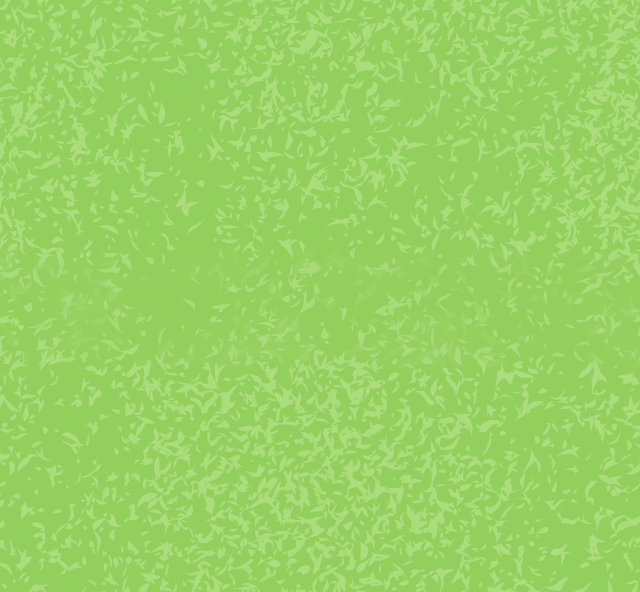
A WebGL 1 fragment shader for this texture:

```glsl
precision highp float;
// Meadow green ground strewn with pale, curved and forked slivers.
// Jittered grids of tapered strokes are fused by a smooth union, thinned by
// a patchy density field, and overlaid with faint slivers in a hazy band.
uniform vec2 u_resolution;

const vec3 GRASS = vec3(0.578, 0.810, 0.360);
const vec3 PALE = vec3(0.672, 0.866, 0.492);

// Four random values per lattice point, without sine
vec4 hash4(vec2 p) {
  vec4 q = fract(p.xyxy * vec4(0.1031, 0.1030, 0.0973, 0.1099));
  q += dot(q, q.wzxy + 33.33);
  return fract((q.xxyz + q.yzzw) * q.zywx);
}

// Two-channel value noise
vec2 noise2(vec2 p) {
  vec2 cell = floor(p);
  vec2 f = fract(p);
  f = f * f * (3.0 - 2.0 * f);
  vec2 low = mix(hash4(cell).xy, hash4(cell + vec2(1.0, 0.0)).xy, f.x);
  vec2 high = mix(hash4(cell + vec2(0.0, 1.0)).xy, hash4(cell + 1.0).xy, f.x);
  return mix(low, high, f.y);
}

float smoothUnion(float a, float b, float k) {
  float h = max(k - abs(a - b), 0.0) / k;
  return min(a, b) - 0.25 * h * h * k;
}

// Soft round patch
float patchAt(vec2 p, vec2 center, vec2 radius) {
  vec2 q = (p - center) / radius;
  return exp(-dot(q, q));
}

// Horizontal haze band, 1 inside
float hazeBand(float y) {
  return smoothstep(0.335, 0.38, y) * (1.0 - smoothstep(0.50, 0.55, y));
}

// Chance that a sliver grows at p
float growth(vec2 p) {
  float patches = 0.55 * patchAt(p, vec2(0.52, 0.16), vec2(0.27, 0.19))
    + 0.50 * patchAt(p, vec2(0.60, 0.92), vec2(0.40, 0.10))
    + 0.50 * patchAt(p, vec2(1.00, 0.70), vec2(0.13, 0.20))
    + 0.28 * patchAt(p, vec2(0.00, 0.68), vec2(0.16, 0.25));
  float mottling = noise2(p * 7.0 + 3.0).x * 0.6 + noise2(p * 17.0).y * 0.4;
  return 0.06 + patches + 0.56 * mottling - 0.10 * hazeBand(p.y);
}

// Tapered, bent stroke; some split into a fork along their front half
float sliver(vec2 p, vec4 shape, float angle) {
  float c = cos(angle);
  float s = sin(angle);
  p = vec2(c * p.x + s * p.y, c * p.y - s * p.x);
  float halfLength = mix(0.25, 0.85, shape.x * shape.x);
  float halfWidth = mix(0.09, 0.19, shape.y);
  float u = p.x / halfLength;
  float y = p.y - (shape.z - 0.5) * 0.9 * halfLength * (u * u - 0.4);
  float fork = step(0.78, shape.w) * 0.5 * halfLength * max(u, 0.0);
  float skew = (fract(shape.w * 7.0) - 0.5) * 1.5;
  float taper = (1.0 - u * u) * (1.0 + skew * clamp(u, -1.0, 1.0));
  return abs(abs(y) - fork) - halfWidth * taper;
}

// Distance to one grid of slivers, in canvas widths
float sliverField(vec2 p, float cells, float salt, float amount) {
  vec2 q = p * cells;
  vec2 home = floor(q);
  float d = 1.0;
  for (int j = -1; j <= 1; j++) {
    for (int i = -1; i <= 1; i++) {
      vec2 cell = home + vec2(float(i), float(j));
      vec4 place = hash4(cell + salt);
      vec4 shape = hash4(cell + salt + 57.0);
      vec2 center = cell + place.xy;
      if (place.z < amount * growth(center / cells)) {
        float lean = place.w * 2.0 - 1.0;
        float angle = 0.9 + 1.57 * lean * (0.6 + 0.4 * abs(lean));
        d = smoothUnion(d, sliver(q - center, shape, angle), 0.10);
      }
    }
  }
  return d / cells;
}

float cover(float d, float pixel) {
  return 1.0 - smoothstep(-0.7 * pixel, 0.7 * pixel, d);
}

void main() {
  float pixel = 1.0 / u_resolution.x;
  vec2 p = gl_FragCoord.xy * pixel;
  vec2 warped = p + 0.006 * (noise2(p * 75.0) - 0.5);

  // Bright slivers: two coarse grids and one of fine crumbs
  float d = sliverField(warped, 40.0, 11.0, 1.0);
  d = smoothUnion(d, sliverField(warped, 45.0, 131.0, 1.0), 0.002);
  d = smoothUnion(d, sliverField(warped, 66.0, 271.0, 0.9), 0.0015);

  // Faint slivers and mist inside the band
  float haze = hazeBand(p.y);
  float faint = cover(sliverField(warped, 36.0, 401.0, 1.6), pixel);
  float fainter = cover(sliverField(warped, 29.0, 523.0, 1.6), pixel);
  float mist = 0.12 * noise2(p * vec2(9.0, 22.0)).x;
  float veil = haze * (mist + 0.30 * faint + 0.22 * fainter);

  float bright = cover(d, pixel) * (1.0 - 0.25 * haze * noise2(p * 24.0).y);
  gl_FragColor = vec4(mix(GRASS, PALE, max(bright, veil)), 1.0);
}
```
